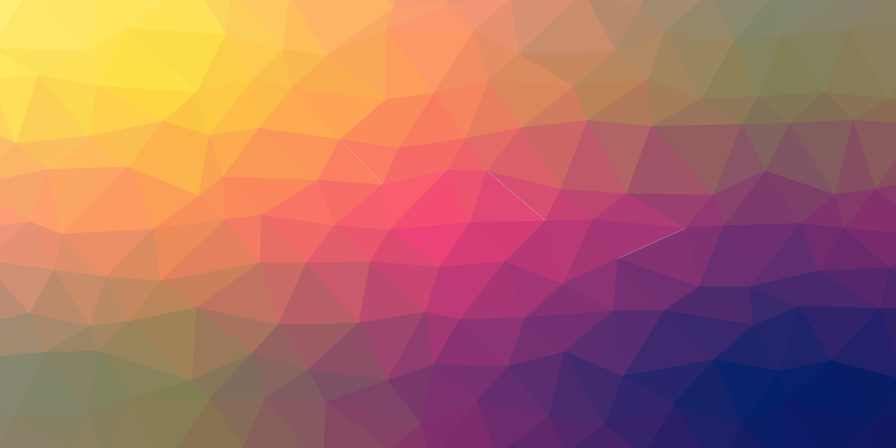
This background is drawn by a Shadertoy shader. Its source:

```glsl
// Low-poly sunset: a jittered, staggered grid of vertices is split into triangles.
// Each facet takes one flat colour, the average of the same colour ramp
// read along x and along y at the facet's centre.

#define CELL vec2(0.146, 0.103)    // vertex spacing, in canvas heights
#define ORIGIN vec2(0.03, 0.081)   // grid offset, in canvas heights
#define JITTER 0.66                // vertex scatter, in cells
#define TONE_VARIATION 0.025       // brightness spread between facets
#define SEAM_CHANCE 0.015          // share of facets with a pale seam
#define PALE_YELLOW vec3(1.00, 0.92, 0.46)
#define YELLOW      vec3(1.00, 0.86, 0.24)
#define PINK        vec3(0.96, 0.25, 0.47)
#define PURPLE      vec3(0.32, 0.17, 0.44)
#define NAVY        vec3(0.00, 0.13, 0.41)
#define DARK_NAVY   vec3(0.09, 0.09, 0.38)

vec2 hash2(vec2 p) {
    vec3 q = fract(p.xyx * vec3(0.1031, 0.1030, 0.0973));
    q += dot(q, q.yzx + 33.33);
    return fract((q.xx + q.yz) * q.zy);
}

float rise(float a, float b, float t) {
    return clamp((t - a) / (b - a), 0.0, 1.0);
}

vec3 ramp(float t) {
    vec3 c = mix(PALE_YELLOW, YELLOW, rise(0.0, 0.20, t));
    c = mix(c, PINK, rise(0.20, 0.50, t));
    c = mix(c, PURPLE, rise(0.50, 0.73, t));
    c = mix(c, NAVY, rise(0.73, 0.86, t));
    return mix(c, DARK_NAVY, rise(0.86, 1.0, t));
}

// Odd rows are shifted by half a cell before scattering.
vec2 gridVertex(vec2 id) {
    vec2 offset = vec2(0.5 * mod(id.y, 2.0), 0.0);
    vec2 scatter = JITTER * (hash2(id + 71.0) - 0.5);
    return ORIGIN + CELL * (id + offset + scatter);
}

// Signed distance to the line a-b, positive on its left side.
float edgeDistance(vec2 p, vec2 a, vec2 b) {
    vec2 e = normalize(b - a);
    return e.x * (p.y - a.y) - e.y * (p.x - a.x);
}

// Colour premultiplied by coverage, with the coverage in alpha.
vec4 facet(vec2 p, vec2 a, vec2 b, vec2 c, vec2 seed) {
    float pixel = 1.0 / iResolution.y;
    float seamDistance = edgeDistance(p, c, a);
    float inside = min(seamDistance,
                       min(edgeDistance(p, a, b), edgeDistance(p, b, c)));
    float coverage = clamp(0.5 + inside / pixel, 0.0, 1.0);

    // Ramp coordinates run from the upper left to the lower right.
    vec2 centre = (a + b + c) / 3.0;
    float aspect = iResolution.x / iResolution.y;
    vec2 t = clamp(vec2(centre.x / aspect, 1.0 - centre.y), 0.0, 1.0);
    vec3 colour = 0.5 * (ramp(t.x) + ramp(t.y));

    vec2 random = hash2(seed);
    colour *= 1.0 + TONE_VARIATION * (random.x - 0.5);
    float seam = 1.0 - smoothstep(0.0, max(0.003, pixel), seamDistance);
    colour = mix(colour, vec3(0.85), 0.4 * seam * step(1.0 - SEAM_CHANCE, random.y));
    return vec4(colour, 1.0) * coverage;
}

void mainImage(out vec4 fragColor, in vec2 fragCoord) {
    vec2 p = fragCoord / iResolution.y;
    vec2 home = floor((p - ORIGIN) / CELL);
    vec4 sum = vec4(0.0);

    // Two facets per cell, split along the shorter diagonal of the stagger.
    for (int j = -1; j <= 1; j++) {
        for (int i = -1; i <= 1; i++) {
            vec2 id = home + vec2(i, j);
            vec2 a = gridVertex(id);
            vec2 b = gridVertex(id + vec2(1.0, 0.0));
            vec2 c = gridVertex(id + vec2(0.0, 1.0));
            vec2 d = gridVertex(id + vec2(1.0, 1.0));
            bool evenRow = mod(id.y, 2.0) < 0.5;
            sum += facet(p, a, b, evenRow ? c : d, id + 13.0);
            sum += facet(p, evenRow ? b : a, d, c, id + 157.0);
        }
    }
    fragColor = vec4(sum.rgb / max(sum.a, 0.001), 1.0);
}
```
